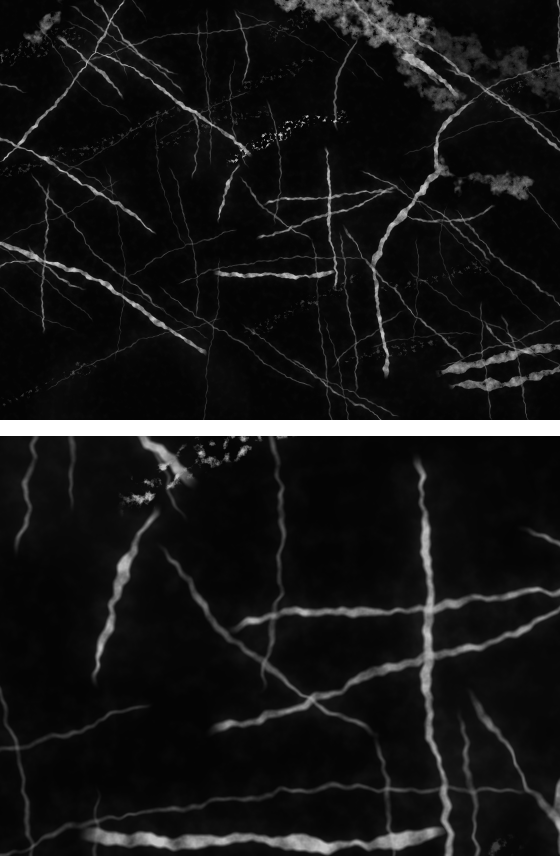
Top: the whole. Bottom: its middle third, enlarged.
Give the GLSL for this texture, as a WebGL 1 fragment shader.

```glsl
precision highp float;
uniform vec2 u_resolution;

const vec3 STONE = vec3(0.014);
const vec3 CALCITE = vec3(0.76);

float hash(vec2 p) {
  vec3 q = fract(vec3(p.xyx) * 0.1031);
  q += dot(q, q.yzx + 33.33);
  return fract((q.x + q.y) * q.z);
}

vec2 gradient(vec2 cell) {
  float angle = 6.2832 * hash(cell + 71.0);
  return vec2(cos(angle), sin(angle));
}

float gradientNoise(vec2 p) {
  vec2 i = floor(p), f = fract(p);
  vec2 u = f * f * f * (f * (f * 6.0 - 15.0) + 10.0);
  vec2 e = vec2(1.0, 0.0);
  float low = mix(dot(gradient(i), f), dot(gradient(i + e), f - e), u.x);
  float high = mix(dot(gradient(i + e.yx), f - e.yx), dot(gradient(i + 1.0), f - 1.0), u.x);
  return 1.4 * mix(low, high, u.y);
}

float fbm(vec2 p) {
  float sum = 0.0, gain = 0.55;
  for (int i = 0; i < 4; i++) {
    sum += gain * gradientNoise(p);
    p = mat2(1.6, 1.2, -1.2, 1.6) * p + 7.3;
    gain *= 0.5;
  }
  return sum;
}

// Crack from ends.xy to ends.zw, bowed sideways by bend
float vein(vec2 p, vec4 ends, float bend, float width, float seed) {
  float len = distance(ends.xy, ends.zw);
  vec2 dir = (ends.zw - ends.xy) / len;
  vec2 q = vec2(dot(p - ends.xy, dir), dot(p - ends.xy, vec2(-dir.y, dir.x)));
  float t = q.x / len, row = seed * 7.31;
  float bow = 4.0 * t * (1.0 - t) * (bend + 0.016 * gradientNoise(vec2(q.x * 6.0, row)));
  float jitter = 0.0045 * gradientNoise(vec2(q.x * 34.0, row + 4.5))
               + 0.0025 * gradientNoise(vec2(q.x * 95.0, row + 2.2));
  float d = abs(q.y - bow - jitter);
  float w = width * (0.8 + 0.9 * gradientNoise(vec2(q.x * 26.0, row + 9.5)));
  float blur = max(0.0019, 0.75 / u_resolution.y);
  float core = 1.0 - smoothstep(max(w - blur, 0.0), w + blur, d);
  float fade = smoothstep(-0.005, 0.02, q.x) * (1.0 - smoothstep(len - 0.02, len + 0.005, q.x));
  return fade * (core + 0.13 * exp(-d * 90.0));
}

// Ragged mineral mass along a segment
float mass(vec2 p, vec4 ends, float radius, float rough) {
  vec2 ab = ends.zw - ends.xy;
  float t = clamp(dot(p - ends.xy, ab) / dot(ab, ab), 0.0, 1.0);
  float d = distance(p, ends.xy + ab * t) + rough * 0.07;
  return 1.0 - smoothstep(radius - 0.014, radius + 0.006, d);
}

vec2 randomHeading(float seed) {
  float family = hash(vec2(seed, 3.0)), spread = hash(vec2(seed, 5.0)) - 0.5;
  float angle = family < 0.5 ? -0.65 + 0.4 * spread
              : family < 0.78 ? -1.5 + 0.3 * spread : 0.45 + 0.7 * spread;
  return vec2(cos(angle), sin(angle));
}

vec2 randomPlace(float seed) {
  return vec2(u_resolution.x / u_resolution.y, 1.0) * vec2(hash(vec2(seed, 11.0)), hash(vec2(seed, 17.0)));
}

float blend(float base, float layer) {
  return base + clamp(layer, 0.0, 1.0) * (1.0 - base);
}

void main() {
  vec2 p = gl_FragCoord.xy / u_resolution.y;
  float rough = fbm(p * 15.0), grain = fbm(p * 52.0);
  float speckle = smoothstep(0.02, 0.5, fbm(p * 95.0));
  float light = 0.0;

  // Hairlines and middling cracks
  for (int i = 0; i < 64; i++) {
    float s = float(i) + 1.0;
    float strength = pow(hash(vec2(s, 23.0)), 2.0);
    vec2 reach = randomHeading(s) * mix(0.06, 0.27, hash(vec2(s, 29.0))), c = randomPlace(s);
    float bend = 0.06 * (hash(vec2(s, 31.0)) - 0.5);
    float line = vein(p, vec4(c - reach, c + reach), bend, mix(0.0008, 0.0034, strength), s);
    light = blend(light, line * mix(0.15, 0.6, strength) * (0.9 + grain));
  }

  // Dusty broken trails
  for (int i = 0; i < 12; i++) {
    float s = float(i) + 80.0;
    vec2 reach = vec2(0.14, 0.03 + 0.06 * hash(vec2(s, 37.0))), c = randomPlace(s);
    light = blend(light, 0.24 * speckle * vein(p, vec4(c - reach, c + reach), 0.0, 0.014, s));
  }

  // Long bright veins and the branching trunk
  float bright = vein(p, vec4(-0.02, 0.425, 0.49, 0.155), 0.03, 0.0055, 101.0);
  bright = max(bright, vein(p, vec4(0.51, 0.35, 0.8, 0.354), -0.01, 0.0052, 102.0));
  bright = max(bright, vein(p, vec4(1.13, 0.76, 1.04, 0.59), -0.03, 0.005, 103.0));
  bright = max(bright, vein(p, vec4(1.05, 0.6, 0.885, 0.36), -0.02, 0.0085, 104.0));
  bright = max(bright, vein(p, vec4(0.885, 0.37, 0.92, 0.1), 0.01, 0.005, 105.0));
  bright = max(bright, vein(p, vec4(0.22, 0.88, 0.6, 0.63), 0.015, 0.0036, 106.0));
  bright = max(bright, vein(p, vec4(-0.02, 0.68, 0.37, 0.44), 0.02, 0.004, 107.0));
  bright = max(bright, vein(p, vec4(0.57, 0.61, 0.52, 0.47), -0.02, 0.0035, 108.0));
  bright = max(bright, vein(p, vec4(0.775, 0.65, 0.8, 0.31), 0.0, 0.0028, 109.0));
  bright = max(bright, vein(p, vec4(0.3, 1.01, 0.0, 0.61), 0.02, 0.003, 110.0));
  bright = max(bright, vein(p, vec4(0.95, 0.87, 1.09, 0.77), 0.01, 0.008, 113.0));
  light = blend(light, 0.72 * bright * (0.9 + 0.9 * grain));

  // Mineral masses with dark pits
  float pits = smoothstep(-0.5, -0.15, grain);
  float crust = mass(p, vec4(0.67, 1.02, 0.99, 0.93), 0.04, rough);
  crust = max(crust, 0.6 * mass(p, vec4(0.96, 0.86, 1.08, 0.74), 0.018, rough));
  crust = max(crust, 0.8 * mass(p, vec4(1.05, 0.59, 1.24, 0.545), 0.013, rough));
  crust = max(crust, 0.8 * mass(p, vec4(0.1, 0.93, 0.16, 0.99), 0.014, rough));
  crust = max(crust, 0.34 * mass(p, vec4(1.0, 0.9, 1.36, 0.8), 0.036, rough));
  float bands = vein(p, vec4(1.04, 0.11, 1.36, 0.175), 0.01, 0.012, 111.0);
  bands = max(bands, vein(p, vec4(1.07, 0.08, 1.36, 0.13), -0.01, 0.011, 112.0));
  light = blend(light, max(crust, 0.9 * bands) * pits * (0.48 + 0.65 * grain));

  // Crushed arc: a dark rift lined with crumbs
  float rift = vein(p, vec4(0.87, 0.92, 0.8, 0.69), -0.025, 0.02, 121.0);
  light *= 1.0 - 0.85 * clamp(rift, 0.0, 1.0);
  float rim = vein(p, vec4(0.855, 0.91, 0.8, 0.69), -0.025, 0.003, 121.0);
  float crumbs = vein(p, vec4(0.83, 0.72, 0.54, 0.61), -0.025, 0.015, 122.0);
  light = blend(light, 0.4 * rim + 0.9 * crumbs * speckle);

  // Faint clouding and dust in the dark stone
  float haze = 0.025 * smoothstep(-0.1, 0.6, fbm(p * 4.0)) + 0.03 * max(grain, 0.0);
  gl_FragColor = vec4(mix(STONE + haze, CALCITE, light), 1.0);
}
```
